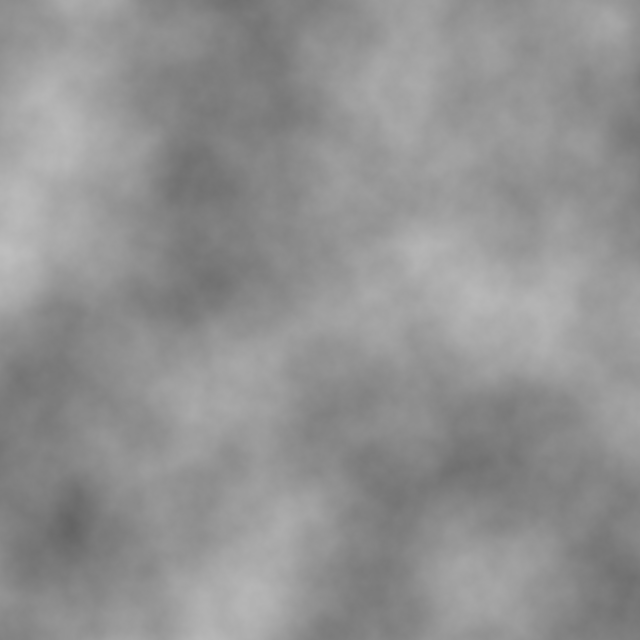
Reproduce this texture procedurally as a WebGL 1 fragment shader.

```glsl
precision highp float;
// Soft grey cloud: fractal gradient noise, with each octave rotated to hide
// the lattice. Broad smoky patches carry progressively fainter detail, and
// the signed sum is mapped around a mid grey.

uniform vec2 u_resolution;

#define BASE_SCALE 3.2   // cells across the canvas in the first octave
#define OCTAVES 7
#define LACUNARITY 2.0   // frequency ratio between octaves
#define GAIN 0.5         // amplitude ratio between octaves
#define MEAN_GREY 0.568
#define CONTRAST 0.225
#define SEED vec2(17.3, 41.7)

const float TAU = 6.2831853;

float hash(vec2 cell) {
    vec3 p = fract(vec3(cell.xyx) * vec3(0.1031, 0.1030, 0.0973));
    p += dot(p, p.yzx + 33.33);
    return fract((p.x + p.y) * p.z);
}

// Unit gradient of one lattice corner, projected on the offset to it.
float cornerSlope(vec2 cell, vec2 corner, vec2 local) {
    float angle = TAU * hash(cell + corner);
    return dot(vec2(cos(angle), sin(angle)), local - corner);
}

float gradientNoise(vec2 p) {
    vec2 cell = floor(p);
    vec2 local = fract(p);
    vec2 blend = local * local * local * (local * (local * 6.0 - 15.0) + 10.0);
    float lower = mix(cornerSlope(cell, vec2(0.0, 0.0), local),
                      cornerSlope(cell, vec2(1.0, 0.0), local), blend.x);
    float upper = mix(cornerSlope(cell, vec2(0.0, 1.0), local),
                      cornerSlope(cell, vec2(1.0, 1.0), local), blend.x);
    return mix(lower, upper, blend.y);
}

float cloud(vec2 p) {
    const mat2 turn = mat2(0.8, 0.6, -0.6, 0.8);
    float sum = 0.0;
    float amplitude = 1.0;
    for (int i = 0; i < OCTAVES; i++) {
        sum += amplitude * gradientNoise(p);
        p = turn * p * LACUNARITY + SEED;
        amplitude *= GAIN;
    }
    return sum;
}

void main() {
    vec2 uv = gl_FragCoord.xy / min(u_resolution.x, u_resolution.y);
    float grey = MEAN_GREY + CONTRAST * cloud(uv * BASE_SCALE + SEED);
    gl_FragColor = vec4(vec3(clamp(grey, 0.0, 1.0)), 1.0);
}
```
